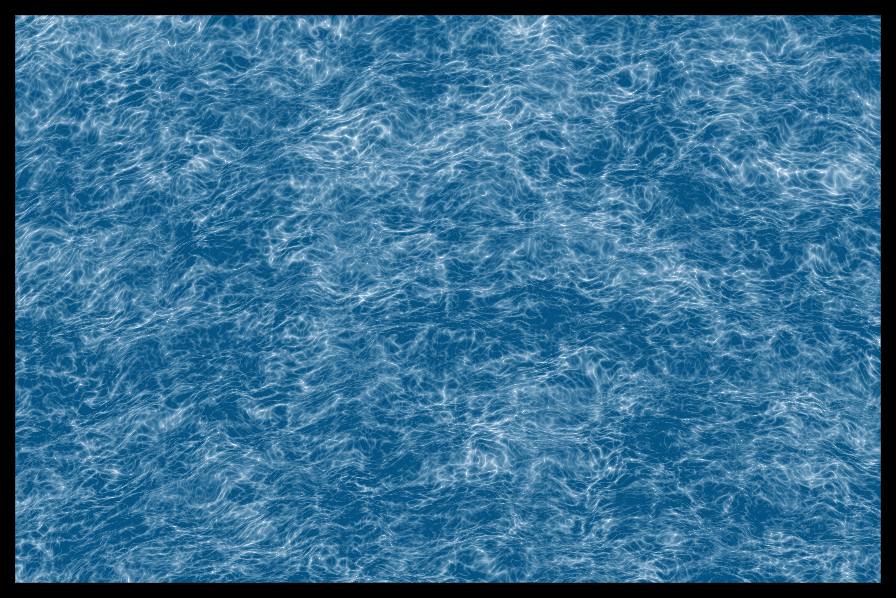
Give the GLSL for this texture, as a WebGL 1 fragment shader.

```glsl
precision highp float;
// Wind-ruffled blue sea seen from above, inside a thin black frame.
// Warped cellular noise draws the wave crests; ridged gradient noise at three
// scales combs pale fibres between them, over a slow swell of light and shade.

uniform vec2 u_resolution;

const vec3 DEEP_BLUE = vec3(0.07, 0.36, 0.54);
const vec3 PALE_FOAM = vec3(0.58, 0.72, 0.82);
const float FRAME = 0.0255;             // frame width, in canvas heights
const float BASE_LIGHT = 0.36;          // mean place between deep and pale
const float CONTRAST = 1.22;
const vec2 SWELL_SCALE = vec2(4.0, 7.0);
const vec2 CREST_SCALE = vec2(11.0, 21.0);
const vec2 FIBRE_SCALE = vec2(20.0, 50.0);
const vec2 FINE_SCALE = vec2(44.0, 98.0);
const vec2 SPRAY_SCALE = vec2(95.0, 155.0);
const float RIDGE_SHARPNESS = 6.0;
const float CREST_SHARPNESS = 4.5;
const float RIDGE_MEAN = 0.41;          // average of a ridge or crest layer

vec2 hash2(vec2 p) {
  vec3 h = fract(vec3(p.xyx) * vec3(0.1031, 0.1030, 0.0973));
  h += dot(h, h.yzx + 33.33);
  return fract((h.xx + h.yz) * h.zy);
}

float gradientDot(vec2 cell, vec2 offset) {
  float angle = 6.2832 * hash2(cell).x;
  return dot(vec2(cos(angle), sin(angle)), offset);
}

// Gradient noise, roughly -0.8 to 0.8
float noise(vec2 p) {
  vec2 i = floor(p);
  vec2 f = fract(p);
  vec2 u = f * f * f * (f * (f * 6.0 - 15.0) + 10.0);
  vec2 e = vec2(1.0, 0.0);
  float low = mix(gradientDot(i, f), gradientDot(i + e.xy, f - e.xy), u.x);
  float high = mix(gradientDot(i + e.yx, f - e.yx), gradientDot(i + e.xx, f - e.xx), u.x);
  return 1.25 * mix(low, high, u.y);
}

// Thin bright lines where the noise crosses zero
float ridge(vec2 p) {
  return exp(-RIDGE_SHARPNESS * abs(noise(p)));
}

// Bright lines along the borders of cellular noise
float crestLines(vec2 p) {
  vec2 i = floor(p);
  vec2 f = fract(p);
  float nearest = 8.0;
  float second = 8.0;
  for (int y = -1; y <= 1; y++) {
    for (int x = -1; x <= 1; x++) {
      vec2 g = vec2(float(x), float(y));
      float d = length(g + hash2(i + g + 71.0) - f);
      second = min(second, max(nearest, d));
      nearest = min(nearest, d);
    }
  }
  return exp(-CREST_SHARPNESS * (second - nearest));
}

// Perspective, the turning wind direction, and wandering of the waves
vec2 waveSpace(vec2 p) {
  vec2 q = vec2(p.x * mix(1.12, 0.88, p.y), p.y * (1.2 - 0.2 * p.y));
  q.y -= 0.1 * q.x - 0.2 * q.x * q.x;
  q += 5.0;
  q += vec2(0.020, 0.024) * vec2(noise(q * 6.0 + 17.0), noise(q * vec2(6.0, 9.0)));
  q += vec2(0.010, 0.014) * vec2(noise(q * 15.0 + 9.0), noise(q * vec2(14.0, 20.0) + 31.0));
  return q;
}

float seaLight(vec2 p) {
  vec2 q = waveSpace(p);
  float swell = noise(q * SWELL_SCALE + 3.0);
  float patches = 1.0 + 0.8 * noise(q * vec2(9.0, 15.0) + 43.0);

  float crest = crestLines(q * CREST_SCALE);
  float fibre = ridge(q * FIBRE_SCALE + 11.0);
  vec2 combed = q + vec2(0.0, 0.006 * noise(q * 34.0 + 23.0));
  float fine = ridge(combed * FINE_SCALE + 57.0);
  float spray = ridge(combed * SPRAY_SCALE + 29.0);

  float light = 0.35 * (crest - RIDGE_MEAN) + 0.35 * swell + 0.22 * (patches - 1.0);
  light += patches * (0.46 * (fibre - RIDGE_MEAN) + 0.44 * (fine - RIDGE_MEAN));
  light += 0.32 * (spray - RIDGE_MEAN);

  // Rare white glints where crest and fibres meet
  float glint = smoothstep(0.55, 0.95, crest * fine) * smoothstep(0.3, 0.8, spray);
  float topGlow = 0.14 * (p.y - 0.5);
  return BASE_LIGHT + CONTRAST * light + 0.45 * glint + topGlow;
}

void main() {
  vec2 p = gl_FragCoord.xy / u_resolution.y;
  float aspect = u_resolution.x / u_resolution.y;
  p.x -= 0.5 * aspect;

  float light = clamp(seaLight(p), -0.1, 1.7);
  vec3 color = mix(DEEP_BLUE, PALE_FOAM, light);

  // Black frame with a smooth inner edge
  vec2 inside = vec2(0.5 * aspect, 0.5) - abs(p - vec2(0.0, 0.5)) - FRAME;
  float pixel = 1.0 / u_resolution.y;
  color *= smoothstep(-0.5 * pixel, 0.5 * pixel, min(inside.x, inside.y));

  gl_FragColor = vec4(clamp(color, 0.0, 1.0), 1.0);
}
```
